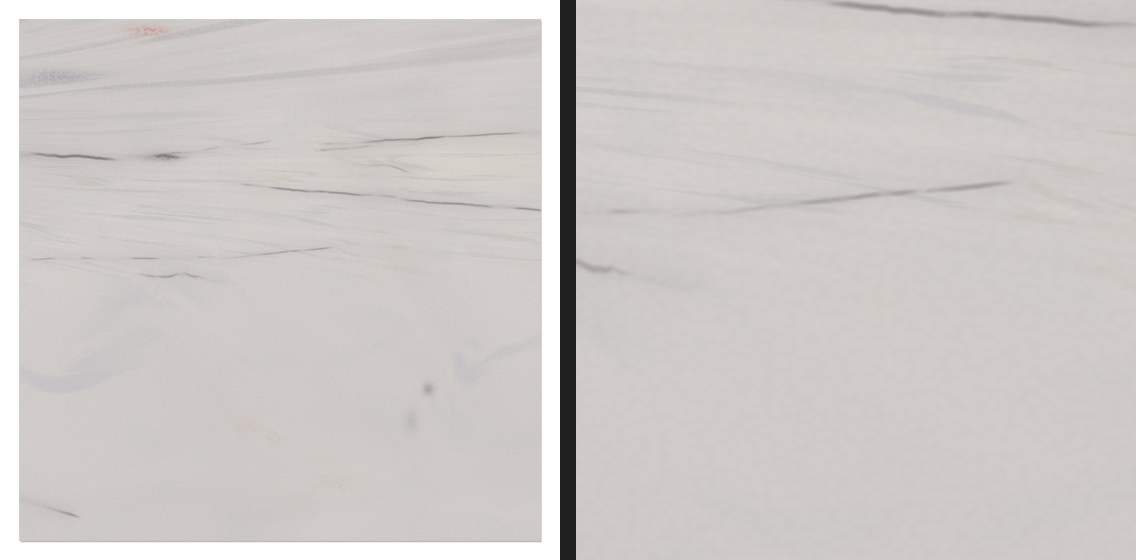
Left, the full canvas; right, a detail of the centre.
Give the GLSL for this texture, as a Shadertoy shader.

```glsl
const vec3 PALE = vec3(0.836, 0.818, 0.804);
const vec3 SHADE = vec3(0.765, 0.747, 0.740);
const vec3 CREAM = vec3(0.865, 0.835, 0.800);
const vec3 BLUE_GREY = vec3(0.735, 0.735, 0.765);
const vec3 TAN = vec3(0.790, 0.715, 0.670);
const vec3 RUST = vec3(0.760, 0.560, 0.530);
const vec3 INK = vec3(0.500, 0.480, 0.480);
const mat2 TURN = mat2(0.8, 0.6, -0.6, 0.8);

vec2 hash2(vec2 p) {
    vec3 q = fract(p.xyx * vec3(0.1031, 0.1030, 0.0973));
    q += dot(q, q.yzx + 33.33);
    return fract((q.xx + q.yz) * q.zy);
}

// Distance to the nearest scattered point
float cellular(vec2 p) {
    vec2 cell = floor(p), f = fract(p);
    float nearest = 2.0;
    for (int y = -1; y <= 1; y++)
        for (int x = -1; x <= 1; x++) {
            vec2 o = vec2(x, y);
            nearest = min(nearest, length(o + hash2(cell + o) - f));
        }
    return nearest;
}

// Layered, warped sines, about -1 to 1
float waves(vec2 p) {
    float sum = 0.0, amp = 0.5;
    for (int i = 0; i < 5; i++) {
        p = TURN * p + 0.9 * sin(p.yx * 0.8 + float(i) * 1.7);
        sum += amp * sin(p.x + 1.5 * sin(p.y));
        p *= 1.8;
        amp *= 0.55;
    }
    return sum;
}

float blob(vec2 p, vec2 center, vec2 radius) {
    vec2 q = (p - center) / radius;
    return exp(-dot(q, q));
}

// Broken hairline from a to b with a soft halo
float vein(vec2 p, vec2 a, vec2 b, float width, float wobble) {
    float t = (p.x - a.x) / (b.x - a.x);
    float y = mix(a.y, b.y, t) + wobble * waves(vec2(p.x * 22.0, a.y * 40.0));
    float d = abs(p.y - y);
    float ends = smoothstep(0.0, 0.12, t) * (1.0 - smoothstep(0.8, 1.0, t));
    float broken = smoothstep(-0.5, 0.5, waves(vec2(p.x * 28.0, a.y * 90.0 + p.y * 60.0)));
    float line = 1.0 - smoothstep(0.0, width, d);
    return ends * (broken * line + 0.18 * exp(-d / (width * 3.0)));
}

float box(vec2 p, vec2 halfSize, float soft) {
    vec2 q = abs(p - 0.5) - halfSize;
    return 1.0 - smoothstep(-soft, soft, max(q.x, q.y));
}

vec3 marble(vec2 p) {
    float fan = (p.y - 0.74) / (p.x + 0.8);
    float top = smoothstep(0.74, 0.86, p.y);
    float middle = smoothstep(0.46, 0.56, p.y) * (1.0 - smoothstep(0.74, 0.82, p.y));
    float low = 1.0 - smoothstep(0.42, 0.58, p.y);
    float grain = 1.0 - smoothstep(0.1, 0.75, cellular(p * vec2(150.0, 210.0)));
    float left = 1.0 - smoothstep(0.1, 0.75, p.x);

    // Soft clouds
    float cloud = waves(p * vec2(7.0, 11.0) + 3.0);
    float shade = 0.27 + 0.16 * cloud + 0.18 * low * (1.0 - p.y * 2.0) + 0.10 * top;
    vec3 col = mix(PALE, SHADE, clamp(shade, 0.0, 1.0));
    col = mix(col, CREAM, 0.6 * blob(p, vec2(0.86, 0.71), vec2(0.22, 0.05)));
    float bluish = blob(p, vec2(0.12, 0.32), vec2(0.13, 0.08))
                 + blob(p, vec2(0.87, 0.35), vec2(0.13, 0.07))
                 + blob(p, vec2(0.27, 0.45), vec2(0.09, 0.04));
    float mottle = smoothstep(0.0, 0.8, waves(p * vec2(20.0, 32.0)));
    col = mix(col, BLUE_GREY, mottle * (0.10 + 0.45 * bluish));

    // Fanned, grainy streaks
    float streak = smoothstep(-0.1, 0.75, waves(vec2(p.x * 3.5, fan * 105.0)));
    float fine = waves(vec2(p.x * 9.0, fan * 330.0));
    col = mix(col, SHADE, top * streak * (0.40 + 0.45 * grain));
    col = mix(col, BLUE_GREY * 0.93, top * left * streak * (0.15 + 0.4 * grain));
    col += 0.010 * fine * (top + middle);
    col = mix(col, BLUE_GREY * 0.88, (0.35 + 0.5 * grain) * blob(p, vec2(0.10, 0.865), vec2(0.06, 0.012)));
    col = mix(col, RUST, (0.2 + 0.6 * grain) * blob(p, vec2(0.265, 0.945), vec2(0.035, 0.009)));

    // Flat flecks
    float fleck = smoothstep(0.35, 0.85, waves(vec2(p.x * 13.0, fan * 210.0 + 5.0)));
    float warm = smoothstep(-0.2, 0.4, waves(p * 9.0 + 8.0));
    col = mix(col, mix(BLUE_GREY * 0.97, TAN, warm), 0.38 * middle * fleck);

    // Rosy grain patches
    float rosy = blob(p, vec2(0.46, 0.225), vec2(0.055, 0.03))
               + blob(p, vec2(0.575, 0.135), vec2(0.06, 0.035));
    col = mix(col, TAN, rosy * grain * smoothstep(-0.3, 0.5, waves(p * vec2(35.0, 70.0))) * 0.75);

    // Veins
    float ink = 0.85 * vein(p, vec2(0.00, 0.722), vec2(0.36, 0.718), 0.0045, 0.006);
    ink += 0.45 * vein(p, vec2(0.24, 0.716), vec2(0.50, 0.748), 0.003, 0.004);
    ink += 0.50 * vein(p, vec2(0.56, 0.742), vec2(1.06, 0.768), 0.003, 0.002);
    ink += 0.35 * vein(p, vec2(0.55, 0.730), vec2(0.82, 0.757), 0.004, 0.003);
    ink += 0.60 * vein(p, vec2(0.36, 0.678), vec2(1.08, 0.612), 0.0035, 0.003);
    ink += 0.30 * vein(p, vec2(0.58, 0.722), vec2(0.77, 0.685), 0.003, 0.006);
    ink += 0.50 * vein(p, vec2(0.02, 0.536), vec2(0.41, 0.542), 0.0028, 0.002);
    ink += 0.45 * vein(p, vec2(0.38, 0.538), vec2(0.62, 0.560), 0.0028, 0.002);
    ink += 0.45 * vein(p, vec2(0.24, 0.517), vec2(0.42, 0.500), 0.004, 0.009);
    ink += 0.70 * vein(p, vec2(0.01, 0.116), vec2(0.15, 0.076), 0.004, 0.002);

    // Smudges
    ink += 0.45 * blob(p, vec2(0.765, 0.305), vec2(0.010, 0.011));
    ink += 0.18 * blob(p, vec2(0.735, 0.250), vec2(0.012, 0.022));
    ink += 0.35 * blob(p, vec2(0.295, 0.718), vec2(0.030, 0.006)) * (0.5 + grain);
    col = mix(col, INK, clamp(ink, 0.0, 0.9));
    return col + 0.010 * (grain - 0.4);
}

void mainImage(out vec4 fragColor, in vec2 fragCoord) {
    vec2 p = fragCoord / iResolution.xy;
    float pixel = 1.0 / iResolution.y;
    float shadow = box(p - vec2(0.002, -0.003), vec2(0.465), 0.002);
    vec3 col = mix(vec3(1.0), vec3(0.70, 0.68, 0.67), shadow);
    col = mix(col, marble(p), box(p, vec2(0.466), 0.7 * pixel));
    fragColor = vec4(col, 1.0);
}
```
